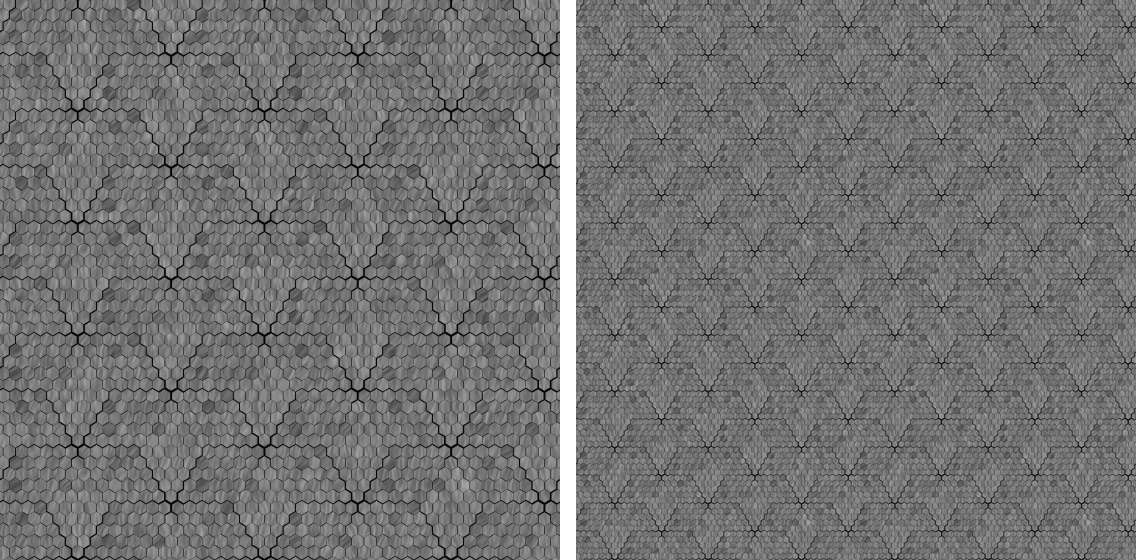
Left, the tile; right, the same tile 2 across and 2 down.
Give the GLSL for this pattern, as a Shadertoy shader.

```glsl
// Grey wood-grained hexagon tiles grouped into rhombi by tapering black seams.
const float SQRT3 = 1.7320508;
const vec2 TILES = vec2(45.0, 50.0);          // hexagons across, rows up
const vec2 STARS = vec2(3.0, 5.0);            // star repeats across and up
const vec2 STAR_ORIGIN = vec2(6.25, 0.0);     // in hexagon widths
const float SEAM_UPPER = 0.115;               // line widths, in hexagon widths
const float SEAM_LOWER = 0.055;
const float SEAM_CORE = 0.10;
const float JOINT_LONG = 0.042;
const float JOINT_CROSS = 0.015;
const float BASE_GREY = 0.478;
const float GRAIN_DEPTH = 0.17;
const float STREAK_LIGHT = 0.065;
const float DARK_SHARE = 0.08;
const float DARK_DEPTH = 0.12;
const vec3 SEAM_COLOR = vec3(0.02);

float hash(vec2 p) {
    vec3 v = fract(p.xyx * 0.1031);
    v += dot(v, v.yzx + 33.33);
    return fract((v.x + v.y) * v.z);
}

float noise(vec2 p) {
    vec2 i = floor(p), f = fract(p);
    f = f * f * (3.0 - 2.0 * f);
    return mix(mix(hash(i), hash(i + vec2(1, 0)), f.x),
               mix(hash(i + vec2(0, 1)), hash(i + vec2(1, 1)), f.x), f.y);
}

// Offset from the nearest point of a centred rectangular lattice.
vec2 latticeOffset(vec2 p, vec2 period) {
    vec2 a = p - period * floor(p / period + 0.5);
    vec2 b = p - period * (floor(p / period) + 0.5);
    return dot(a, a) < dot(b, b) ? a : b;
}

// Long axis of the rhombus that holds a point given relative to its star.
vec2 rhombusAxis(vec2 fromStar) {
    float sector = floor(atan(fromStar.y, fromStar.x) * 3.0 / 3.14159265);
    float angle = (sector + 0.5) * 3.14159265 / 3.0;
    return vec2(cos(angle), sin(angle));
}

// Share of a pixel covered by a line, exact even for hairlines.
float lineCover(float dist, float width, float pixel) {
    float hi = min(dist + 0.5 * pixel, 0.5 * width);
    float lo = max(dist - 0.5 * pixel, -0.5 * width);
    return clamp((hi - lo) / pixel, 0.0, 1.0);
}

void mainImage(out vec4 fragColor, in vec2 fragCoord) {
    vec2 canvas = TILES * vec2(1.0, 0.5 * SQRT3);
    vec2 starPeriod = canvas / STARS;
    vec2 p = fragCoord / iResolution.xy * canvas - STAR_ORIGIN;
    float pixel = canvas.x / iResolution.x;

    // Hexagon and the star it belongs to; stars sit on hexagon corners
    vec2 local = latticeOffset(p - vec2(0.0, 1.0 / SQRT3), vec2(1.0, SQRT3));
    vec2 center = p - local;
    vec2 fromStar = latticeOffset(center, starPeriod);
    vec2 star = center - fromStar;
    vec2 axis = rhombusAxis(fromStar);
    vec2 rhombus = star + axis * 0.5 * starPeriod.y;

    // Seams between rhombi and fine joints between hexagons
    float seam = 0.0;
    for (int i = 0; i < 6; i++) {
        float angle = float(i) * 3.14159265 / 3.0;
        vec2 normal = vec2(cos(angle), sin(angle));
        vec2 other = center + normal;
        vec2 otherFromStar = latticeOffset(other, starPeriod);
        vec2 otherRhombus = other - otherFromStar
                          + rhombusAxis(otherFromStar) * 0.5 * starPeriod.y;
        vec2 middle = latticeOffset(center + 0.5 * normal, starPeriod);
        float reach = length(middle);

        float width;
        if (distance(rhombus, otherRhombus) > 0.5) {
            width = mix(SEAM_LOWER, SEAM_UPPER, smoothstep(-1.2, 1.6, middle.y));
            width *= mix(1.0, 0.65, min(reach / 5.0, 1.0));
            width += SEAM_CORE * exp(-1.5 * reach * reach);
        } else {
            float along = 1.0 - smoothstep(0.1, 0.4, abs(dot(normal, axis)));
            width = mix(JOINT_CROSS, JOINT_LONG, along) + 0.02 * exp(-0.5 * reach);
        }
        seam = max(seam, lineCover(0.5 - dot(local, normal), width, pixel));
    }

    // Tile identity: shared by all stars, plus a wrapped star number
    vec2 tileId = floor(fromStar * vec2(2.0, 2.0 * SQRT3) + 0.5) + 64.0;
    vec2 starId = mod(floor(star / (0.5 * starPeriod) + 0.5), 2.0 * STARS);
    float tone = hash(tileId);
    float own = hash(tileId + 37.0 * starId + 11.0);
    float dark = step(1.0 - DARK_SHARE, hash(tileId + 151.0)) * mix(0.55, 1.0, own);
    float slanted = 1.0 - smoothstep(0.7, 0.9, abs(axis.y));

    // Wavy grain, turned on each tile
    float tilt = 0.2 * slanted + 0.5 * (tone - 0.4) + 0.7 * dark;
    vec2 grain = mat2(cos(tilt), sin(tilt), -sin(tilt), cos(tilt)) * local;
    grain.x += 0.06 * sin(4.0 * grain.y + 6.283 * own);
    vec2 seed = vec2(own, tone) * 90.0 + 20.0;
    float fiber = noise(grain * vec2(6.5, 1.3) + seed);
    float streak = smoothstep(0.6, 0.9, noise(grain * vec2(5.0, 0.9) + seed.yx + 50.0));

    float grey = BASE_GREY + GRAIN_DEPTH * (fiber - 0.5) + STREAK_LIGHT * streak;
    grey += 0.05 * (own - 0.5) + 0.012 - 0.022 * slanted - DARK_DEPTH * dark;
    fragColor = vec4(mix(vec3(grey), SEAM_COLOR, seam), 1.0);
}
```
